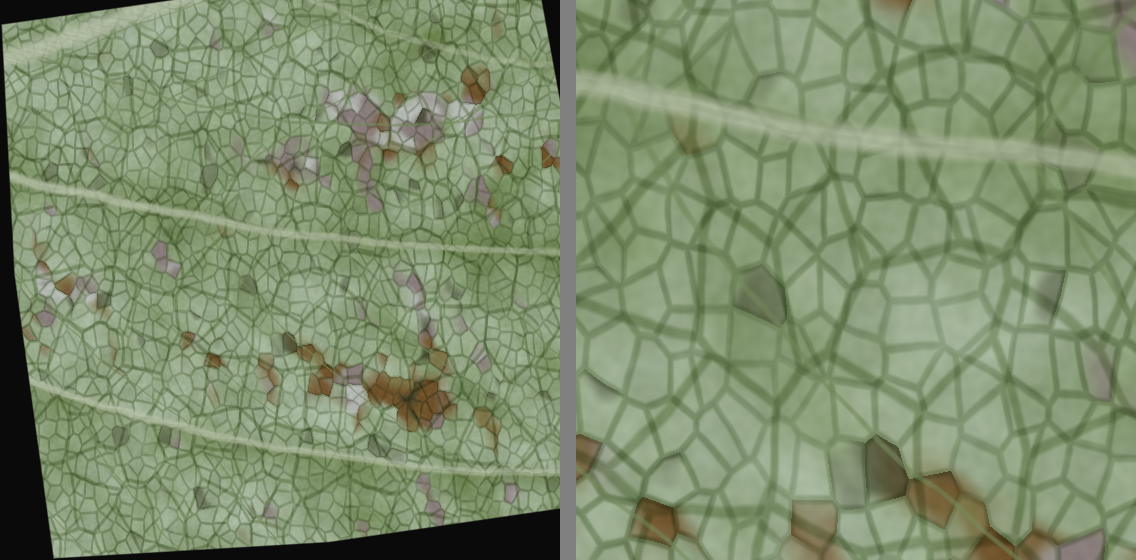
Left: the whole. Right: its middle third, enlarged.
Reproduce this texture procedurally as a WebGL 2 fragment shader.

```glsl
#version 300 es
precision highp float;
// Underside of a veined leaf with mauve and rust blotches, trimmed on black.
uniform vec2 u_resolution;
out vec4 fragColor;

vec2 hash2(vec2 p) {
  vec3 q = fract(p.xyx * vec3(0.1031, 0.1030, 0.0973));
  q += dot(q, q.yzx + 33.33);
  return fract((q.xx + q.yz) * q.zy);
}

float cornerSlope(vec2 cell, vec2 offset) {
  float angle = 6.2832 * hash2(cell).x;
  return dot(vec2(cos(angle), sin(angle)), offset);
}

float gradientNoise(vec2 p) {
  vec2 i = floor(p), f = p - i;
  vec2 u = f * f * f * (f * (f * 6.0 - 15.0) + 10.0);
  vec2 e = vec2(1.0, 0.0);
  return mix(mix(cornerSlope(i, f), cornerSlope(i + e, f - e), u.x),
             mix(cornerSlope(i + e.yx, f - e.yx), cornerSlope(i + 1.0, f - 1.0), u.x), u.y);
}

float fbm(vec2 p) {
  float sum = 0.0, gain = 1.0;
  for (int i = 0; i < 3; i++) {
    sum += gain * gradientNoise(p);
    p = p * 2.03 + 17.3;
    gain *= 0.5;
  }
  return sum;
}

// Distance to the nearest cell wall (x) and the cell centre (yz).
vec3 cellNet(vec2 p, float jitter) {
  vec2 base = floor(p), nearest = vec2(0.0);
  float best = 9.0, wall = 9.0;
  for (int k = 0; k < 9; k++) {
    vec2 c = base + vec2(k % 3 - 1, k / 3 - 1);
    vec2 r = c + 0.5 + jitter * (hash2(c) - 0.5) - p;
    if (dot(r, r) < best) { best = dot(r, r); nearest = r; }
  }
  for (int k = 0; k < 25; k++) {
    vec2 c = base + vec2(k % 5 - 2, k / 5 - 2);
    vec2 r = c + 0.5 + jitter * (hash2(c) - 0.5) - p;
    vec2 gap = r - nearest;
    if (dot(gap, gap) > 1e-4) wall = min(wall, dot(0.5 * (r + nearest), normalize(gap)));
  }
  return vec3(wall, p + nearest);
}

float stroke(float d, float width) { return 1.0 - smoothstep(0.25 * width, width, abs(d)); }

// Height of p above the parabola k.x + k.y x + k.z x^2.
float aboveCurve(vec2 p, vec3 k) { return p.y - dot(k, vec3(1.0, p.x, p.x * p.x)); }

float patchAt(vec2 p, vec2 centre, vec2 radius) {
  vec2 d = (p - centre) / radius;
  return exp(-dot(d, d));
}

float leftOf(vec2 p, vec2 a, vec2 b) {
  vec2 n = normalize(b - a);
  return dot(p - a, vec2(-n.y, n.x));
}

float leafInside(vec2 p) {
  float d = min(leftOf(p, vec2(0.096, 0.003), vec2(0.586, 0.032)), leftOf(p, vec2(0.586, 0.032), vec2(1.0, 0.092)));
  d = min(d, min(leftOf(p, vec2(1.0, 0.82), vec2(0.967, 1.0)), leftOf(p, vec2(0.31, 1.0), vec2(0.003, 0.956))));
  return min(d, min(leftOf(p, vec2(0.003, 0.956), vec2(0.026, 0.51)), leftOf(p, vec2(0.026, 0.51), vec2(0.096, 0.003))));
}

void main() {
  vec2 uv = gl_FragCoord.xy / u_resolution;
  vec2 p = uv + 0.007 * vec2(fbm(uv * 9.0), fbm(uv * 9.0 + 40.0));

  // Main ribs, and depth measured away from them
  float mid = aboveCurve(p, vec3(0.69, -0.27, 0.13));
  float low = aboveCurve(p, vec3(0.335, -0.36, 0.18));
  float corner = aboveCurve(p, vec3(0.89, 0.35, 0.0));
  float top = aboveCurve(p, vec3(1.449, -1.105, 0.54));
  float arch = aboveCurve(p, vec3(0.93, -0.45, 0.33));
  float depth = mid > 0.0 ? mid : (low > 0.0 ? -mid : -low);
  float branch = fract((p.x - 0.55 * depth - 1.8 * depth * depth - 0.12) / 0.24 + 0.5) - 0.5;

  // Leaf tissue, greener beside the ribs
  float shade = 0.30 + 0.38 * fbm(uv * 5.0 + 8.0) + 0.22 * fbm(uv * 22.0);
  shade += (0.30 + 0.25 * p.x) * exp(-depth * 17.0) + 0.2 * exp(-abs(top) * 14.0);
  shade += 0.22 * smoothstep(0.25, 0.0, abs(branch + 0.12)) * smoothstep(0.2, 0.9, p.x);
  vec3 color = mix(vec3(0.68, 0.74, 0.66), vec3(0.41, 0.50, 0.29), clamp(shade, 0.0, 1.0));

  // Fine and coarse vein nets
  vec2 skewed = p + vec2(-0.12 * p.y, 0.22 * p.x);
  vec2 fineScale = vec2(43.0, 33.0);
  vec3 fine = cellNet(skewed * fineScale, 0.85);
  vec3 coarse = cellNet(skewed * vec2(15.0, 11.0) + 5.0, 0.9);
  vec2 seed = fine.yz / fineScale;
  color += 0.05 * (hash2(floor(fine.yz * 7.0)).x - 0.5);

  // Blotches partly bounded by the cells
  vec2 q = mix(skewed, seed, 0.6);
  vec2 streak = vec2(q.x + 0.45 * q.y, q.y) * vec2(13.0, 8.0);
  float density = patchAt(p, vec2(0.76, 0.78), vec2(0.30, 0.13)) + patchAt(p, vec2(0.70, 0.34), vec2(0.28, 0.15));
  density += 0.8 * patchAt(p, vec2(0.10, 0.52), vec2(0.08, 0.14)) + 0.7 * patchAt(p, vec2(0.34, 0.18), vec2(0.08, 0.09));
  density += 0.5 * patchAt(p, vec2(0.32, 0.50), vec2(0.12, 0.09));
  density *= smoothstep(0.0, 0.05, abs(mid)) * smoothstep(0.0, 0.04, abs(low));
  float sick = smoothstep(-0.02, 0.24, fbm(streak + 3.0) + 0.52 * density - 0.44);
  float lower = mid < 0.0 ? smoothstep(0.06, 0.26, depth) : smoothstep(0.55, 1.0, p.x);
  float rust = smoothstep(-0.1, 0.2, fbm(q * 11.0 + 70.0) + 0.6 * lower - 0.33);
  float pale = smoothstep(0.05, 0.35, fbm(q * 17.0 + 25.0));
  vec3 mauve = mix(vec3(0.53, 0.47, 0.48), vec3(0.73, 0.74, 0.74), pale);
  vec3 brown = mix(vec3(0.42, 0.28, 0.12), vec3(0.48, 0.43, 0.25), pale);
  color = mix(color, mix(mauve, brown, rust), 0.88 * sick);
  float bruise = smoothstep(0.38, 0.55, fbm(q * 19.0 + 91.0)) * (0.3 + 0.5 * density);
  color = mix(color, vec3(0.25, 0.27, 0.18), bruise);

  // Dark net lines over tissue and blotches
  float netFade = 0.65 + 0.5 * gradientNoise(uv * 12.0);
  color = mix(color, color * vec3(0.70, 0.75, 0.64), stroke(fine.x, 0.13) * netFade);
  color = mix(color, color * vec3(0.72, 0.77, 0.64), stroke(coarse.x, 0.06) * 0.8);
  color = mix(color, vec3(0.45, 0.53, 0.35), 0.6 * max(stroke(branch * 0.24, 0.004), stroke(arch, 0.004)));

  // Pale ribs with fibres
  float fibre = 0.06 * gradientNoise(vec2(uv.x * 18.0, mid * 330.0));
  float rib = max(stroke(mid, 0.013 - 0.004 * p.x), stroke(low, 0.010));
  rib = max(rib, max(stroke(corner, 0.026), 0.7 * stroke(top, 0.008)));
  color = mix(color, vec3(0.70, 0.74, 0.64) + fibre, rib * (0.85 - 0.3 * p.x));

  color += 0.035 * gradientNoise(uv * 130.0);
  float pixel = 1.0 / min(u_resolution.x, u_resolution.y);
  color = mix(vec3(0.04), color, smoothstep(-pixel, pixel, leafInside(uv)));
  fragColor = vec4(color, 1.0);
}
```
